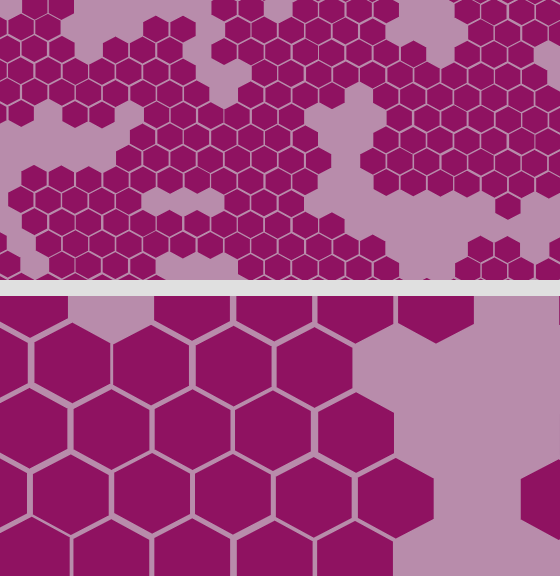
Top: the whole. Bottom: its middle third, enlarged.
Reproduce this pattern procedurally as a WebGL 2 fragment shader.

```glsl
#version 300 es
precision highp float;

uniform vec2 u_resolution;
out vec4 outColor;

// Lengths in canvas heights
const vec2 PITCH = vec2(0.0966, 0.0771);    // column and row spacing
const vec2 FIRST_CELL = vec2(0.0266, 0.0193); // first centre from top left
const float ROW_SLOPE = 0.0125;             // rows sink towards the right

// Lengths in column spacings
const float GAP = 0.066;                    // mean line between tiles
const float JITTER = 0.018;                 // largest shift of a tile
const float PATCH_SIZE = 3.0;               // scale of the bare patches
const float PATCH_LEVEL = 0.14;             // higher leaves fewer patches
const vec2 PATCH_OFFSET = vec2(5.3, 2.7);

const vec3 TILE_COLOR = vec3(0.56, 0.07, 0.38);
const vec3 GROUND_COLOR = vec3(0.72, 0.55, 0.67);

const float TAU = 6.2831853;
const float ROW_HEIGHT = 0.8660254;         // of a regular hexagon grid

// Integer hash, two values from 0 to 1
vec2 hash2(vec2 cell) {
    uvec2 v = uvec2(ivec2(cell)) * 1664525u + 1013904223u;
    v.x += v.y * 1664525u;
    v.y += v.x * 1664525u;
    v ^= v >> 16u;
    v.x += v.y * 1664525u;
    v.y += v.x * 1664525u;
    v ^= v >> 16u;
    return vec2(v >> 8u) / 16777216.0;
}

float cornerSlope(vec2 corner, vec2 offset) {
    float angle = TAU * hash2(corner).x;
    return dot(vec2(cos(angle), sin(angle)), offset);
}

float gradientNoise(vec2 p) {
    vec2 i = floor(p);
    vec2 f = p - i;
    vec2 w = f * f * f * (f * (f * 6.0 - 15.0) + 10.0);
    vec2 e = vec2(1.0, 0.0);
    float low = mix(cornerSlope(i, f), cornerSlope(i + e, f - e), w.x);
    float high = mix(cornerSlope(i + e.yx, f - e.yx),
                     cornerSlope(i + e.xx, f - e.xx), w.x);
    return mix(low, high, w.y);
}

// Signed distance to a hexagon with a corner on top
float hexagon(vec2 p, float inradius) {
    p = abs(p);
    return max(p.x, 0.5 * p.x + ROW_HEIGHT * p.y) - inradius;
}

void main() {
    vec2 p = gl_FragCoord.xy / u_resolution.y;
    float pixel = 1.0 / (u_resolution.y * PITCH.x);

    // Grid coordinates, counted from the top left
    vec2 grid = vec2(p.x, 1.0 - p.y - ROW_SLOPE * p.x);
    grid = (grid - FIRST_CELL) / PITCH;

    // Nearest tile in the row above and the row below
    float coverage = 0.0;
    for (int k = 0; k < 2; k++) {
        float row = floor(grid.y) + float(k);
        float stagger = 0.5 * mod(row, 2.0);
        vec2 cell = vec2(round(grid.x - stagger), row);
        vec2 scale = vec2(1.0, ROW_HEIGHT);
        vec2 center = (cell + vec2(stagger, 0.0)) * scale;

        // Whole tiles are missing where the noise is high
        float bare = gradientNoise(center / PATCH_SIZE + PATCH_OFFSET);
        if (bare > PATCH_LEVEL) continue;

        vec2 shift = JITTER * (2.0 * hash2(cell + 71.0) - 1.0);
        float d = hexagon(grid * scale - center - shift, 0.5 - 0.5 * GAP);
        coverage = max(coverage, clamp(0.5 - d / pixel, 0.0, 1.0));
    }

    outColor = vec4(mix(GROUND_COLOR, TILE_COLOR, coverage), 1.0);
}
```
